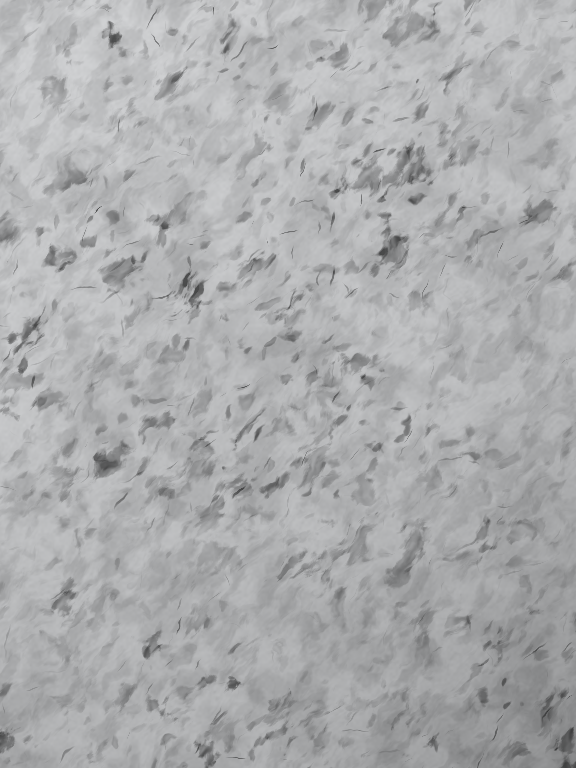
This texture is drawn by a WebGL 2 fragment shader. Its source:

```glsl
#version 300 es
precision highp float;
// Grey trowelled plaster: mottled pale ground, ragged dark smears and thin scratches.
uniform vec2 u_resolution;
out vec4 outColor;

#define PALE 0.805           // brightness of clean plaster at the lit corner
#define LEAN 0.85            // prevailing trowel direction, radians
#define SPREAD 2.6           // how far directions stray from it
#define MOTTLE 0.12          // depth of the soft patches
#define SMEAR_CELLS 13.0     // large smears across the width
#define FLECK_CELLS 29.0     // small flecks across the width
#define SCRATCH_CELLS 25.0   // thin scratches across the width
#define SMEAR_DARK 0.46
#define FLECK_DARK 0.34
#define SCRATCH_DARK 0.50
#define GRAIN 0.022

// Integer hash of a lattice cell, 0 to 1
float hash(vec2 cell, float seed) {
  uvec2 c = uvec2(ivec2(floor(cell)) + 4096);
  uint h = c.x * 1597u + c.y * 51749u + uint(seed) * 7919u;
  h = (h ^ (h >> 15)) * 73939u;
  h = (h ^ (h >> 13)) * 83497u;
  h = (h ^ (h >> 14)) * 60493u;
  h ^= h >> 16;
  return float(h & 65535u) / 65535.0;
}

float noise(vec2 p, float seed) {
  vec2 i = floor(p), f = fract(p);
  f = f * f * (3.0 - 2.0 * f);
  float low = mix(hash(i, seed), hash(i + vec2(1, 0), seed), f.x);
  float high = mix(hash(i + vec2(0, 1), seed), hash(i + vec2(1, 1), seed), f.x);
  return mix(low, high, f.y);
}

float fbm(vec2 p, float seed) {
  float sum = 0.0, amp = 0.533;
  for (int i = 0; i < 4; i++) {
    sum += amp * noise(p, seed + float(i));
    p = mat2(1.6, 1.2, -1.2, 1.6) * p;
    amp *= 0.5;
  }
  return sum;
}

vec2 turn(vec2 p, float a) {
  float c = cos(a), s = sin(a);
  return vec2(c * p.x + s * p.y, c * p.y - s * p.x);
}

// Darkest of the elongated marks around p, one per jittered cell
float marks(vec2 p, float cells, float aspect, float edge, float rarity, float seed) {
  vec2 home = floor(p * cells);
  float dark = 0.0;
  for (int y = -1; y <= 1; y++)
  for (int x = -1; x <= 1; x++) {
    vec2 cell = home + vec2(x, y);
    vec2 centre = cell + 0.1 + 0.8 * vec2(hash(cell, seed), hash(cell, seed + 1.0));
    float stray = hash(cell, seed + 2.0) + hash(cell, seed + 3.0) - 1.0;
    vec2 q = turn(p - centre / cells, LEAN + SPREAD * 0.5 * stray);
    float reach = mix(0.22, 0.52, hash(cell, seed + 4.0)) / cells;
    float thick = reach * aspect * mix(0.7, 1.4, hash(cell, seed + 5.0));
    float d = length(q / vec2(reach, thick)) + edge;
    float streak = noise(q * vec2(32.0, 165.0) + cell * 7.0, seed + 6.0);
    float strength = pow(hash(cell, seed + 7.0), rarity);
    float body = smoothstep(1.15, 0.35, d) * mix(0.45, 1.2, streak);
    dark = max(dark, body * strength);
  }
  return dark;
}

void main() {
  vec2 uv = gl_FragCoord.xy / u_resolution;
  vec2 p = gl_FragCoord.xy / u_resolution.x;

  // Light falls off toward the lower right
  float down = 1.0 - uv.y;
  float tone = PALE - 0.10 * pow(down, 1.5) - 0.045 * uv.x - 0.10 * pow(uv.x * down, 3.0);
  tone += 0.05 * (fbm(p * 3.0, 11.0) - 0.5);

  // Hand-worked bends and torn edges
  vec2 bend = vec2(fbm(p * 17.0, 21.0), fbm(p * 17.0, 31.0)) - 0.5;
  vec2 w = p + 0.035 * bend;
  vec2 along = turn(w, LEAN);
  float torn = fbm(along * vec2(42.0, 85.0), 41.0) - 0.5;
  float cluster = smoothstep(0.30, 0.62, fbm(p * 5.5, 51.0));

  // Overlapping translucent patches
  float patches = smoothstep(0.42, 0.68, fbm(w * 15.0, 61.0));
  float scuffs = smoothstep(0.46, 0.70, fbm(along * vec2(26.0, 48.0), 71.0));
  float dark = MOTTLE * (0.55 * patches + 0.65 * scuffs);

  // Smears, flecks and scratches
  float density = mix(0.35, 1.0, cluster);
  dark += SMEAR_DARK * density * marks(w, SMEAR_CELLS, 0.55, torn * 3.4, 1.9, 100.0);
  dark += FLECK_DARK * density * marks(w, FLECK_CELLS, 0.50, torn * 2.8, 1.8, 200.0);
  dark += SCRATCH_DARK * density * marks(w, SCRATCH_CELLS, 0.10, torn * 1.2, 4.0, 300.0);
  tone *= 1.0 - min(dark, 0.62);

  // Fine hairs and grain
  tone += GRAIN * (noise(along * vec2(70.0, 230.0), 81.0) - 0.5);
  tone += GRAIN * (noise(p * 190.0, 91.0) - 0.5);

  outColor = vec4(tone * vec3(0.994, 1.0, 1.008), 1.0);
}
```
